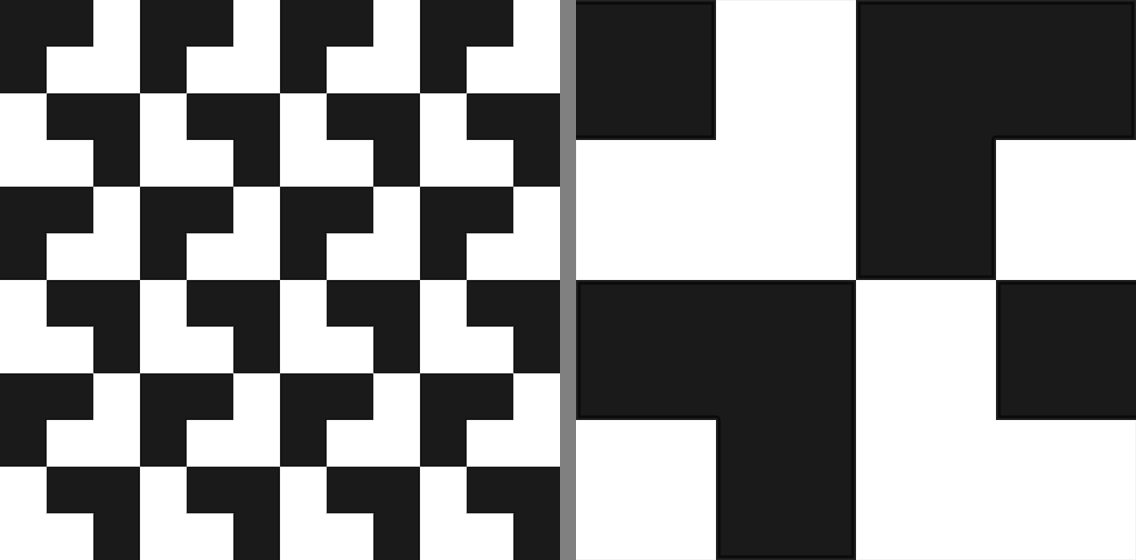
Left: the whole. Right: its middle third, enlarged.
A WebGL 2 fragment shader for this pattern:

```glsl
#version 300 es
precision highp float;
// Interlocking black and white L-shaped blocks, mirrored on alternate bands.

uniform vec2 u_resolution;
out vec4 fragColor;

const vec2 REPEATS = vec2(4.0, 3.0);     // tiles across and down
const vec2 TILE_CELLS = vec2(3.0, 4.0);  // square cells in one tile
const vec3 PAPER = vec3(1.0);
const vec3 INK = vec3(0.10);
const vec3 RIM_INK = vec3(0.04);
const float RIM_INSET = 0.002;           // in canvas widths

// True where a cell belongs to an L: two cells on top, one below.
bool isInk(vec2 cell) {
    float lower = 1.0 - mod(cell.y, 2.0);
    float band = mod(floor(cell.y / 2.0), 2.0);
    float column = mod(cell.x, 3.0);
    column = mix(2.0 - column, column, band);
    return column + lower < 1.5;
}

// Distance from p to the unit square centred at c.
float squareDistance(vec2 p, vec2 c) {
    return length(max(abs(p - c) - 0.5, 0.0));
}

// Signed distance to the nearest colour change, positive inside the ink.
// Cells beyond the border copy the border cells, so no edge runs along it.
float inkDistance(vec2 p, vec2 gridSize) {
    vec2 home = floor(p);
    bool ink = isInk(home);
    float nearest = 1.0;
    for (int j = -1; j <= 1; j++) {
        for (int i = -1; i <= 1; i++) {
            vec2 cell = home + vec2(i, j);
            vec2 inside = clamp(cell, vec2(0.0), gridSize - 1.0);
            if (isInk(inside) != ink) {
                nearest = min(nearest, squareDistance(p, cell + 0.5));
            }
        }
    }
    return ink ? nearest : -nearest;
}

void main() {
    vec2 gridSize = REPEATS * TILE_CELLS;
    vec2 uv = gl_FragCoord.xy / u_resolution;
    float pixel = 1.0 / min(u_resolution.x, u_resolution.y);
    float d = inkDistance(uv * gridSize, gridSize) / gridSize.x;

    // Slightly darker line just inside each ink edge
    float rim = 1.0 - smoothstep(0.2, 0.5, abs(d / RIM_INSET - 1.0));
    vec3 ink = mix(INK, RIM_INK, rim);

    // Smooth edge between ink and paper
    float coverage = clamp(0.5 + 0.9 * d / pixel, 0.0, 1.0);
    fragColor = vec4(mix(PAPER, ink, coverage), 1.0);
}
```
